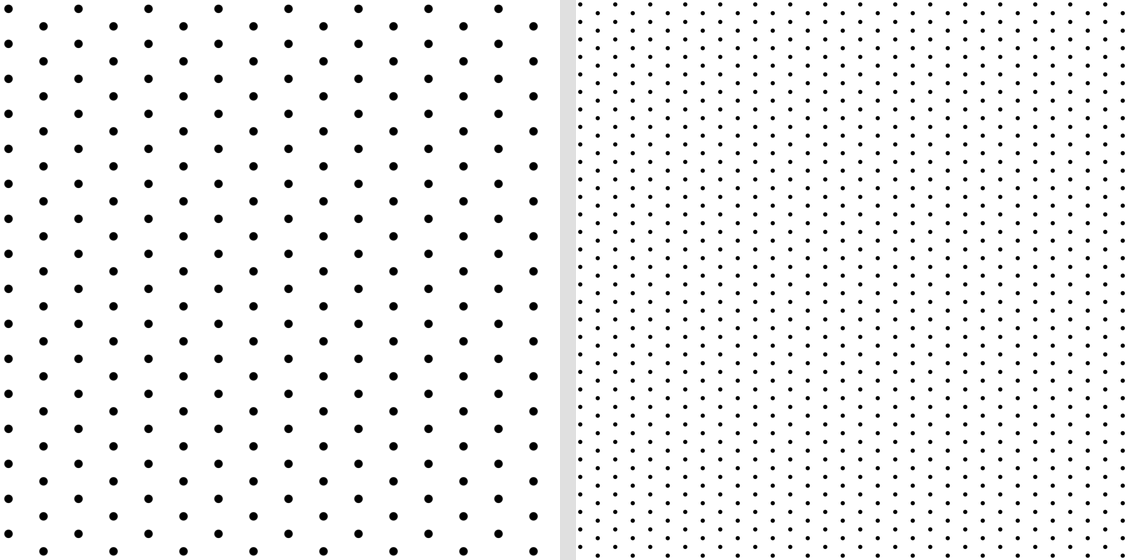
Left, the tile; right, the same tile 2 across and 2 down.
Give the GLSL for this pattern, as a WebGL 2 fragment shader.

```glsl
#version 300 es
precision highp float;

uniform vec2 u_resolution;
out vec4 fragColor;

const vec3 PAPER = vec3(1.0);
const vec3 INK = vec3(0.005);
const vec2 REPEATS = vec2(8.0, 16.0);
const vec2 FIRST_DOT = vec2(0.0152, -0.0158);
const float DOT_RADIUS = 0.0075;

// Distance from p to the nearest point of a wrapping rectangular grid
float gridDistance(vec2 p, vec2 repeats) {
    vec2 cell = fract(p * repeats + 0.5) - 0.5;
    return length(cell / repeats);
}

// Two grids, the second shifted by half a cell both ways
float staggeredDistance(vec2 p, vec2 repeats) {
    return min(gridDistance(p, repeats),
               gridDistance(p - 0.5 / repeats, repeats));
}

// Disc coverage with a soft edge of the given width
float discCoverage(float dist, float radius, float edge) {
    return 1.0 - smoothstep(radius - edge, radius + edge, dist);
}

void main() {
    vec2 uv = gl_FragCoord.xy / u_resolution;
    float edge = 0.75 / min(u_resolution.x, u_resolution.y);

    float dist = staggeredDistance(uv - FIRST_DOT, REPEATS);
    float dots = discCoverage(dist, DOT_RADIUS, edge);

    fragColor = vec4(mix(PAPER, INK, dots), 1.0);
}
```
